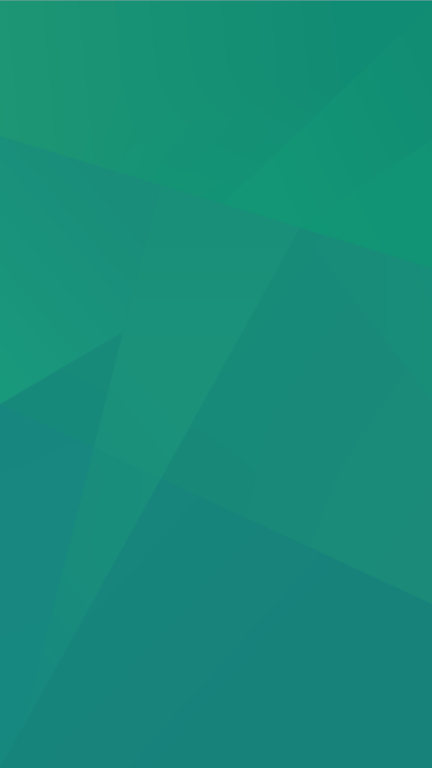
This background is drawn by a Shadertoy shader. Its source:

```glsl
// Overlapping translucent teal and green facets with soft linear gradients.
// Each facet is an intersection of half planes, painted from back to front;
// coordinates run from 0 to 1 across the canvas, with y pointing up.

#define EDGE_SOFTNESS 0.0018
#define LEFT_HINGE vec2(0.0, 0.474)
#define BEAM_TIP vec2(0.694, 0.703)
#define TOP_LINE_HEIGHT 0.0013
#define TOP_LINE_OPACITY 0.45

// Smooth coverage of the half plane to the left of the line a -> b.
float leftOf(vec2 p, vec2 a, vec2 b) {
    vec2 aspect = vec2(iResolution.x / iResolution.y, 1.0);
    vec2 along = (b - a) * aspect;
    vec2 offset = (p - a) * aspect;
    float dist = (along.x * offset.y - along.y * offset.x) / length(along);
    float softness = max(EDGE_SOFTNESS, 0.8 / iResolution.y);
    return smoothstep(-softness, softness, dist);
}

// Linear colour ramp between two points.
vec3 ramp(vec2 p, vec2 a, vec2 b, vec3 colorA, vec3 colorB) {
    vec2 axis = b - a;
    float t = clamp(dot(p - a, axis) / dot(axis, axis), 0.0, 1.0);
    return mix(colorA, colorB, t);
}

void mainImage(out vec4 fragColor, in vec2 fragCoord) {
    vec2 p = fragCoord / iResolution.xy;

    // Half planes shared by the facets
    float aboveRoof = leftOf(p, vec2(0.0, 0.823), vec2(1.0, 0.651));
    float aboveFloor = leftOf(p, LEFT_HINGE, vec2(1.0, 0.2135));
    float aboveWing = leftOf(p, LEFT_HINGE, BEAM_TIP);
    float leftOfBeam = leftOf(p, vec2(0.07, 0.089), vec2(0.370, 0.757));
    float insideRight = leftOf(p, vec2(0.0), BEAM_TIP);
    float belowRay = 1.0 - leftOf(p, vec2(0.514, 0.734), vec2(1.0, 0.993));

    // Blue-teal floor, a little lighter left of the beam
    vec3 floorColor = ramp(p, vec2(0.35, 0.36), vec2(0.55, 0.04),
                           vec3(0.090, 0.522, 0.482), vec3(0.088, 0.508, 0.480));
    vec3 leftFloor = ramp(p, vec2(0.0, 0.46), vec2(0.10, 0.05),
                          vec3(0.090, 0.526, 0.500), vec3(0.092, 0.534, 0.496));
    vec3 color = mix(floorColor, leftFloor, insideRight);

    // Middle band and the glow at its right side
    vec3 middle = ramp(p, vec2(0.6, 0.65), vec2(0.9, 0.28),
                       vec3(0.092, 0.543, 0.472), vec3(0.104, 0.542, 0.476));
    float glow = leftOf(p, BEAM_TIP, vec2(1.0, 0.479));
    middle = mix(middle, vec3(0.086, 0.568, 0.474),
                 glow * smoothstep(0.68, 1.08, p.x) * 0.6);
    float floorContrast = mix(0.65, 1.0, smoothstep(0.3, 0.9, p.x));
    color = mix(color, middle, aboveFloor * mix(floorContrast, 1.0, smoothstep(0.0, 0.2, p.y - 0.474 + 0.26 * p.x)));

    // Bright wing at the left
    vec3 wing = ramp(p, vec2(0.0, 0.50), vec2(0.20, 0.80),
                     vec3(0.098, 0.600, 0.488), vec3(0.098, 0.551, 0.478));
    color = mix(color, wing, aboveWing * leftOfBeam);

    // Slanted beam with the floor line faintly showing through
    vec3 beam = ramp(p, vec2(0.10, 0.10), vec2(0.36, 0.48),
                     vec3(0.092, 0.536, 0.494), vec3(0.104, 0.570, 0.478));
    beam = mix(beam, vec3(0.098, 0.554, 0.474), smoothstep(0.55, 0.74, p.y) * 0.9);
    beam -= vec3(0.004, 0.009, -0.003) * (1.0 - aboveFloor) * smoothstep(0.25, 0.42, p.y);
    float beamMask = insideRight * (1.0 - leftOfBeam);
    color = mix(color, beam, beamMask);

    // Green roof with a brighter diagonal ray
    vec3 roof = ramp(p, vec2(0.0, 0.87), vec2(0.78, 1.0),
                     vec3(0.112, 0.588, 0.456), vec3(0.068, 0.550, 0.456));
    roof = mix(roof, vec3(0.072, 0.580, 0.460),
               (1.0 - smoothstep(0.70, 0.92, p.y)) * smoothstep(0.1, 0.5, p.x) * 0.8);
    vec3 ray = ramp(p, vec2(0.65, 0.74), vec2(0.95, 0.98),
                    vec3(0.070, 0.588, 0.458), vec3(0.068, 0.552, 0.456));
    float belowFold = 1.0 - leftOf(p, vec2(0.72, 0.715), vec2(1.0, 0.818));
    ray = mix(ray, vec3(0.066, 0.590, 0.460), belowFold * 0.5);
    roof = mix(roof, ray, belowRay);
    color = mix(color, roof, aboveRoof);

    // Fine pale line along the top border
    float topLine = step(1.0 - max(TOP_LINE_HEIGHT, 0.6 / iResolution.y), p.y);
    color = mix(color, vec3(0.55, 0.65, 0.65), topLine * TOP_LINE_OPACITY);

    fragColor = vec4(color, 1.0);
}
```
